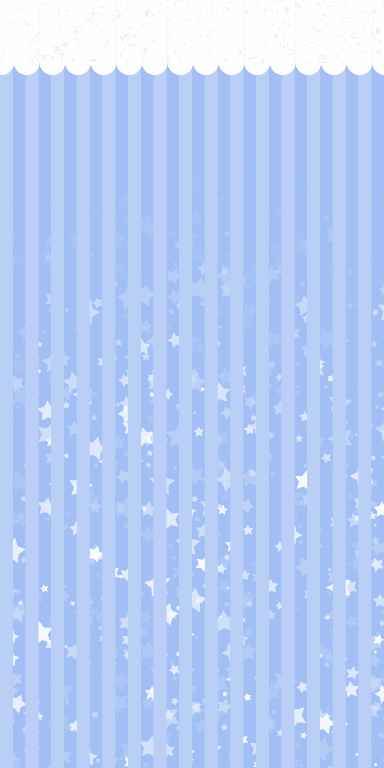
Reproduce this background procedurally as a Shadertoy shader.

```glsl
vec3 hash3(vec2 p) {
    vec3 q = fract(p.xyx * vec3(0.1031, 0.1030, 0.0973));
    q += dot(q, q.yxz + 33.33);
    return fract((q.xxy + q.yzz) * q.zyx);
}

float valueNoise(vec2 p) {
    vec2 cell = floor(p), f = fract(p);
    f = f * f * (3.0 - 2.0 * f);
    float low = mix(hash3(cell).x, hash3(cell + vec2(1, 0)).x, f.x);
    float high = mix(hash3(cell + vec2(0, 1)).x, hash3(cell + vec2(1, 1)).x, f.x);
    return mix(low, high, f.y);
}

// Signed distance to a five-pointed star, folded into half a point
float starDistance(vec2 p, float radius) {
    float sector = 6.2831853 / 5.0;
    float angle = abs(mod(atan(p.x, p.y) + 0.5 * sector, sector) - 0.5 * sector);
    vec2 q = length(p) * vec2(sin(angle), cos(angle));
    vec2 tip = vec2(0.0, radius);
    vec2 notch = 0.52 * radius * vec2(sin(0.5 * sector), cos(0.5 * sector));
    vec2 edge = notch - tip, fromTip = q - tip;
    float along = clamp(dot(fromTip, edge) / dot(edge, edge), 0.0, 1.0);
    float side = fromTip.y * edge.x - fromTip.x * edge.y;
    return length(fromTip - edge * along) * sign(side);
}

// One scattered layer, fading out towards the top
vec3 addStars(vec3 color, vec2 p, float cellSize, vec2 radii, float density, float seed, float px) {
    vec2 home = floor(p / cellSize);
    for (int j = -1; j <= 1; j++)
    for (int i = -1; i <= 1; i++) {
        vec2 cell = home + vec2(i, j);
        vec3 place = hash3(cell + seed);
        vec3 look = hash3(cell + seed + 57.0);
        if (place.z > density) continue;
        vec2 center = (cell + 0.1 + 0.8 * place.xy) * cellSize;
        float tilt = (look.x - 0.5) * 0.9;
        vec2 q = mat2(cos(tilt), sin(tilt), -sin(tilt), cos(tilt)) * (p - center);
        float d = starDistance(q, mix(radii.x, radii.y, look.y)) - 0.001;
        float fade = 1.0 - smoothstep(0.8, 1.6, center.y);
        float opacity = mix(0.12, 0.95, pow(look.z, 2.2)) * fade;
        color = mix(color, vec3(1.0), opacity * (1.0 - smoothstep(-0.5 * px, 0.5 * px, d)));
    }
    return color;
}

void mainImage(out vec4 fragColor, in vec2 fragCoord) {
    vec2 p = fragCoord / iResolution.x;
    float px = 1.0 / iResolution.x;

    // Stars on the deeper blue
    vec3 color = vec3(0.63, 0.75, 0.96);
    color = addStars(color, p, 0.09, vec2(0.020, 0.034), 0.72, 11.0, px);
    color = addStars(color, p, 0.06, vec2(0.012, 0.021), 0.58, 203.0, px);
    color = addStars(color, p, 0.04, vec2(0.003, 0.010), 0.45, 419.0, px);

    // Pale stripes in front of the stars
    float stripe = (abs(fract(p.x * 15.0 + 0.25) - 0.5) - 0.253) / 15.0;
    color = mix(color, vec3(0.73, 0.81, 0.96), 1.0 - smoothstep(-0.5 * px, 0.5 * px, stripe));

    // Flecked paper with a scalloped hem
    float fleck = 1.0 - smoothstep(0.0, 0.09, abs(valueNoise(p * vec2(110.0, 95.0)) - 0.5));
    fleck *= smoothstep(0.45, 0.75, valueNoise(p * 75.0 + 31.0)) * smoothstep(1.828, 1.84, p.y);
    vec3 paper = vec3(0.995 - 0.07 * fleck);
    vec2 scallop = vec2((fract(p.x * 15.0 + 0.453) - 0.5) / 15.0, min(p.y - 1.8385, 0.0));
    float hem = length(scallop) - 0.0339;
    color = mix(color, paper, 1.0 - smoothstep(-0.5 * px, 0.5 * px, hem));

    fragColor = vec4(color, 1.0);
}
```
